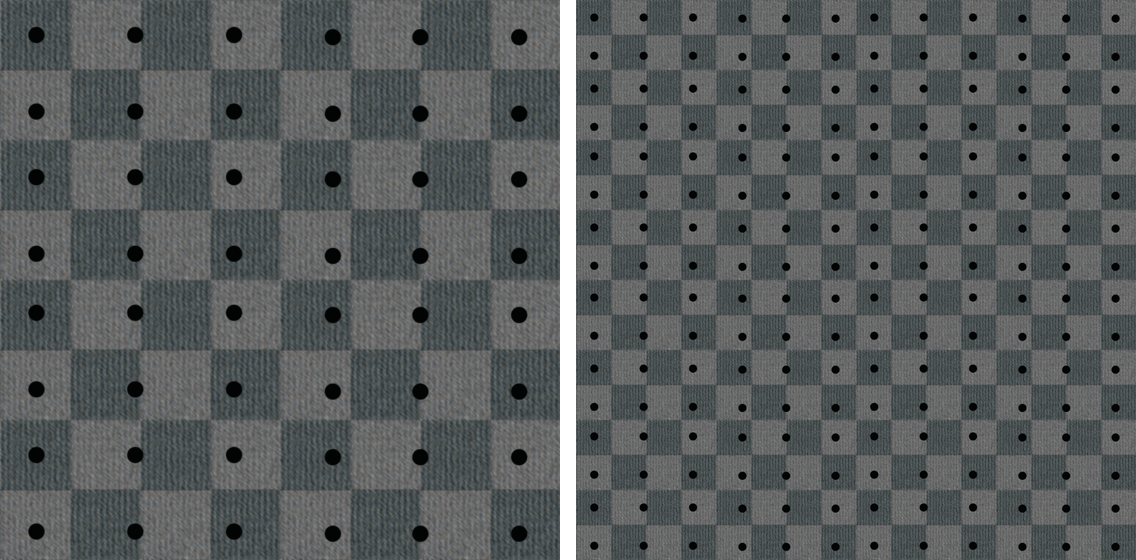
Left, the tile; right, the same tile 2 across and 2 down.
This pattern is drawn by a WebGL 1 fragment shader. Its source:

```glsl
precision highp float;
// Grey checkerboard of ribbed knit cloth with rows of small black dots.

uniform vec2 u_resolution;

const float TAU = 6.2831853;
const float MOTIFS = 4.0;          // two-by-two check motifs per side
const float RIBS = 24.0;           // ribs per motif
const float DOT_RADIUS = 0.0145;
const vec3 LIGHT_CLOTH = vec3(0.412, 0.414, 0.414);
const vec3 DARK_CLOTH = vec3(0.285, 0.313, 0.318);
const vec3 DOT_BLACK = vec3(0.008, 0.012, 0.012);

vec2 gradientAt(vec2 cell, vec2 period) {
  vec2 c = mod(cell, period);
  float angle = TAU * fract(sin(dot(c, vec2(127.1, 311.7))) * 4375.85);
  return vec2(cos(angle), sin(angle));
}

// Gradient noise that wraps after a whole number of cells.
float wrappedNoise(vec2 p, vec2 period) {
  vec2 i = floor(p);
  vec2 f = p - i;
  vec2 w = f * f * f * (f * (f * 6.0 - 15.0) + 10.0);
  vec2 e = vec2(1.0, 0.0);
  float a = dot(gradientAt(i, period), f);
  float b = dot(gradientAt(i + e.xy, period), f - e.xy);
  float c = dot(gradientAt(i + e.yx, period), f - e.yx);
  float d = dot(gradientAt(i + e.xx, period), f - e.xx);
  return mix(mix(a, b, w.x), mix(c, d, w.x), w.y);
}

float motifNoise(vec2 t, vec2 frequency) {
  return wrappedNoise(t * frequency, frequency);
}

// Square wave: +1 on the first half of each unit, -1 on the second.
float halfSide(float t, float blur) {
  return clamp((0.25 - abs(fract(t + 0.25) - 0.5)) / blur, -1.0, 1.0);
}

// Thin line along the middle of each unit.
float seam(float t, float width) {
  return 1.0 - smoothstep(0.3 * width, width, abs(fract(t) - 0.5));
}

// Brightness of the ribs and the slanted stitches between them.
float knit(vec2 t, float light) {
  float wobble = motifNoise(t, vec2(12.0, 16.0));
  float rib = cos(TAU * RIBS * t.x + 1.8 * wobble);
  float stitches = motifNoise(vec2(t.x + t.y, t.y), vec2(48.0, 26.0));
  float grain = motifNoise(t, vec2(52.0, 40.0));
  float patches = motifNoise(t, vec2(10.0, 8.0));
  float ribDepth = mix(0.043, 0.028, light) * (1.0 + 0.9 * wobble);
  return rib * ribDepth + 0.085 * stitches + 0.065 * grain + 0.03 * patches;
}

vec3 cloth(vec2 t, float blur) {
  // Checks, with slightly frayed edges on the sewn sides
  vec2 fray = 0.008 * vec2(motifNoise(t, vec2(6.0, 30.0)),
                           motifNoise(t, vec2(30.0, 6.0)));
  vec2 edge = t + fray - vec2(0.006, 0.0);
  float light = 0.5 + 0.5 * halfSide(edge.x, blur) * halfSide(edge.y, blur);
  vec3 color = mix(DARK_CLOTH, LIGHT_CLOTH, light) + knit(t, light);

  // Cool and warm threads
  float hue = motifNoise(t, vec2(36.0, 14.0));
  color += hue * vec3(0.022, 0.0, -0.022);

  // Broken dark stitching
  float stitching = max(seam(edge.x, 0.012), seam(edge.y, 0.012));
  float gaps = 0.55 + motifNoise(t, vec2(28.0, 28.0));
  return color - 0.065 * stitching * clamp(gaps, 0.0, 1.0);
}

// Dot centre: uneven steps, with the right half set a little lower.
vec2 dotCentre(float column, float row) {
  float rightHalf = step(2.5, column);
  float x = 50.0 + 135.5 * column - 15.5 * step(3.5, column);
  float down = 48.0 + 105.0 * mod(row, 2.0)
             + 195.0 * floor(mod(row, 4.0) / 2.0)
             + 381.0 * floor(row / 4.0) + 3.0 * rightHalf;
  return vec2(x, 768.0 - down) / 768.0;
}

float nearestDot(vec2 uv) {
  float nearest = 1.0;
  for (int column = 0; column < 6; column++) {
    for (int row = 0; row < 8; row++) {
      vec2 centre = dotCentre(float(column), float(row));
      nearest = min(nearest, distance(uv, centre));
    }
  }
  return nearest - DOT_RADIUS;
}

void main() {
  vec2 uv = gl_FragCoord.xy / u_resolution;
  float pixel = 1.0 / min(u_resolution.x, u_resolution.y);
  float blur = max(0.0015, pixel);
  vec3 color = cloth(uv * MOTIFS, blur * MOTIFS);
  float ink = 1.0 - smoothstep(-blur, blur, nearestDot(uv));
  gl_FragColor = vec4(mix(color, DOT_BLACK, ink), 1.0);
}
```
